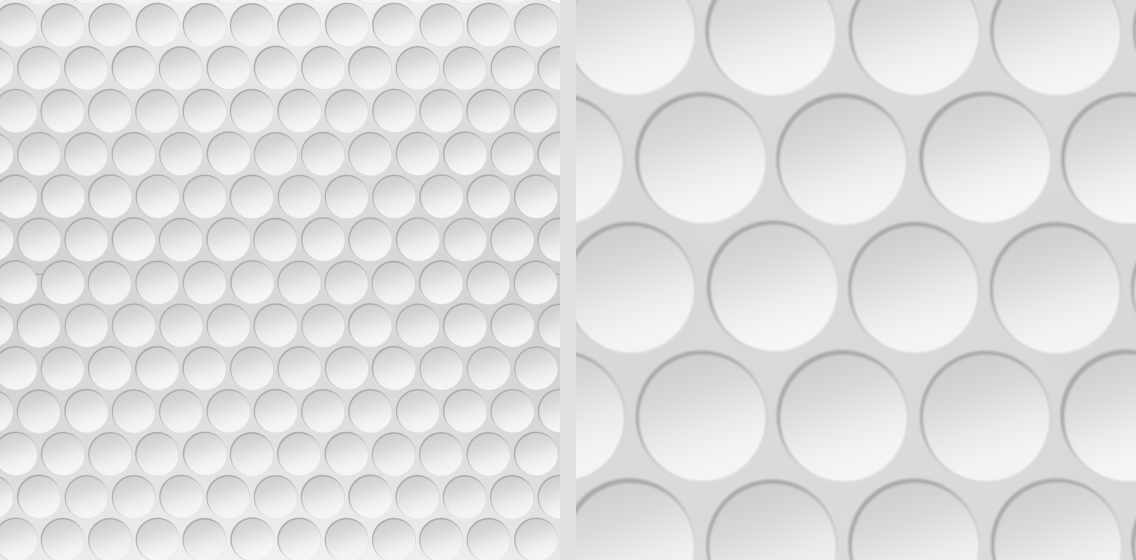
Left, the full canvas; right, a detail of the centre.
Write a three.js fragment shader that draws this pattern.

```glsl
// Staggered rows of round, softly lit dimples pressed into a pale grey sheet.
#define PITCH vec2(0.0845, 0.0766)
#define FIRST_CENTRE vec2(0.0273, 0.0364)
#define HOLE_RADIUS 0.0390
#define FLOOR_RADIUS 0.0378
#define FLOOR_SHIFT vec2(0.0009, -0.0014)
#define SOFTNESS 0.0014
#define JITTER 0.0012
#define SHADOW_TONE 0.67
#define FLOOR_TONES vec2(0.815, 0.960)
#define SCRATCH_CENTRE vec2(0.069, 0.5104)

varying vec2 vUv;

// Sine-free hash: two values in 0..1 per cell
vec2 hash22(vec2 cell) {
  vec3 q = fract(cell.xyx * vec3(0.1031, 0.1030, 0.0973));
  q += dot(q, q.yzx + 33.33);
  return fract((q.xx + q.yz) * q.zy);
}

// Coverage of a disc with a softened edge
float disc(vec2 p, float radius) {
  return 1.0 - smoothstep(-SOFTNESS, SOFTNESS, length(p) - radius);
}

// Sheet tone: darker across the middle, brighter towards top and bottom
float sheetTone(vec2 uv) {
  vec2 c = 2.0 * uv - 1.0;
  return 0.815 + 0.095 * c.y * c.y + 0.035 * (1.0 - c.x * c.x);
}

// Lays one dimple over the tone beneath it
float addDimple(float tone, vec2 p, vec2 variation) {
  vec2 shift = FLOOR_SHIFT + (variation - 0.5) * 0.0008;
  vec2 q = p - shift;

  // Shadow crescent, strongest at the upper left
  float facing = dot(normalize(p + 1e-5), normalize(vec2(-0.6, 0.8)));
  float shadow = mix(0.78, SHADOW_TONE, smoothstep(-0.4, 0.6, facing));
  tone = mix(tone, shadow, disc(p, HOLE_RADIUS));

  // Floor brightens from top left to bottom right
  float slope = dot(q / FLOOR_RADIUS, vec2(0.33, -0.94));
  float floorTone = mix(FLOOR_TONES.x, FLOOR_TONES.y, smoothstep(-1.1, 0.85, slope));
  floorTone += (variation.x - 0.5) * 0.012;
  return mix(tone, floorTone, disc(q, FLOOR_RADIUS));
}

void main() {
  float tone = sheetTone(vUv);
  vec2 grid = (vUv - FIRST_CENTRE) / PITCH;
  float nearestRow = floor(grid.y + 0.5);

  // Discs reach slightly into adjacent rows, so visit three
  for (int i = -1; i <= 1; i++) {
    float row = nearestRow + float(i);
    float stagger = 0.5 * mod(row, 2.0);
    float column = floor(grid.x - stagger + 0.5);
    vec2 variation = hash22(vec2(column, row) + 17.0);
    vec2 centre = FIRST_CENTRE + vec2(column + stagger, row) * PITCH;
    centre += (variation.yx - 0.5) * JITTER;
    tone = addDimple(tone, vUv - centre, variation);
  }

  // Short scratch recurring every eleven columns
  float span = 11.0 * PITCH.x;
  vec2 s = vUv - SCRATCH_CENTRE;
  s.x = mod(s.x + 0.5 * span, span) - 0.5 * span;
  float scratch = 1.0 - smoothstep(0.0, 0.0016, length(vec2(max(abs(s.x) - 0.006, 0.0), s.y)));
  tone = mix(tone, 0.60, 0.8 * scratch);

  gl_FragColor = vec4(vec3(tone) + vec3(0.0, 0.0, 0.008), 1.0);
}
```
